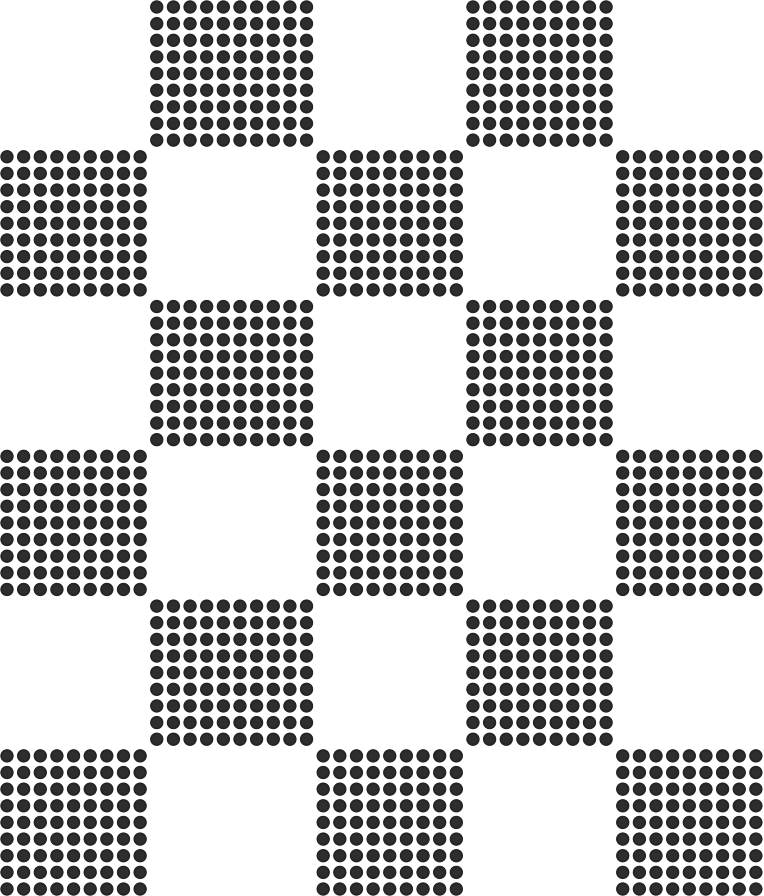
Give the GLSL for this pattern, as a Shadertoy shader.

```glsl
// Checkerboard of charcoal dot grids on white, one block column a dot wider.

// 1 where a dot cell lies in a filled square of the checkerboard
float checker(vec2 cell) {
    // the second block column holds ten dots, all others nine
    cell.x -= step(17.5, cell.x);
    vec2 block = floor((cell + 0.5) / 9.0);
    return mod(block.x + block.y, 2.0);
}

void mainImage(out vec4 fragColor, in vec2 fragCoord) {
    // dot grid counted from the upper left, one unit per dot pitch
    float pitches = 53.84;
    vec2 fromTop = vec2(fragCoord.x, iResolution.y - fragCoord.y) / iResolution.y;
    vec2 grid = fromTop * pitches + 0.08;
    float pixel = pitches / iResolution.y;

    // round dot with a softened edge
    float dist = length(fract(grid) - 0.5);
    float dotMask = 1.0 - smoothstep(-0.6, 0.6, (dist - 0.4) / pixel);

    // charcoal ink, slightly darker toward the rim
    vec3 ink = vec3(mix(0.18, 0.14, smoothstep(0.22, 0.36, dist)));
    vec3 color = mix(vec3(1.0), ink, dotMask * checker(floor(grid)));

    fragColor = vec4(color, 1.0);
}
```
